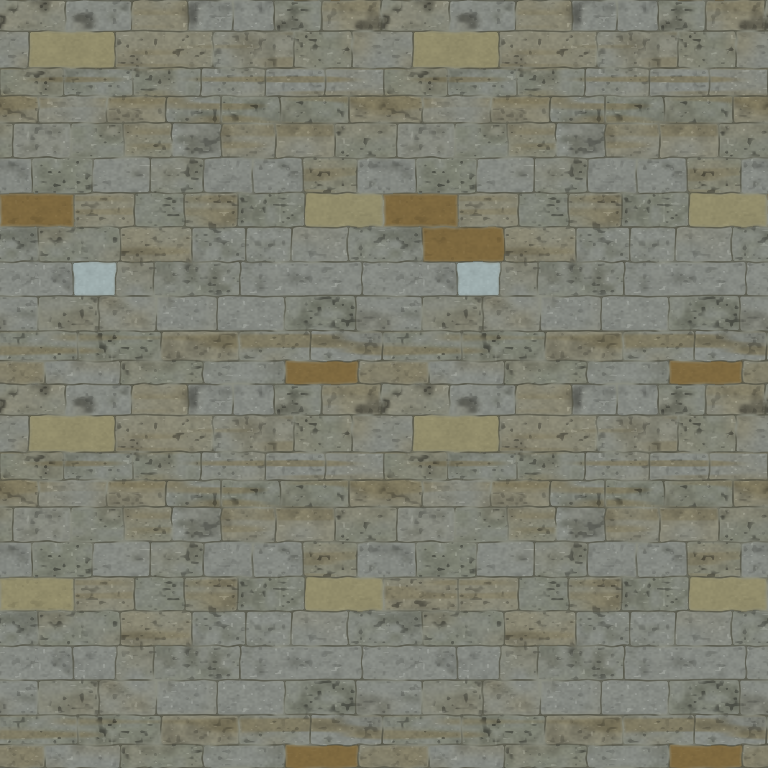
Reproduce this texture procedurally as a Shadertoy shader.

```glsl
// Weathered ashlar wall: a block of twelve stone courses repeated two by two, with a few replaced stones.

const float REPEATS = 2.0;
const float JOINT_WIDTH = 0.0021;   // half width, in units of one block
const float CORNER_RADIUS = 0.007;
const float EDGE_WOBBLE = 0.005;
const float GRAIN = 0.15;
const float PIT_DEPTH = 0.36;

const vec3 GREY_STONE = vec3(0.52, 0.535, 0.51);
const vec3 OLIVE_STONE = vec3(0.48, 0.495, 0.44);
const vec3 BUFF_STONE = vec3(0.53, 0.52, 0.445);
const vec3 BED_COLOUR = vec3(0.48, 0.45, 0.34);
const vec3 PALE_YELLOW = vec3(0.57, 0.55, 0.42);
const vec3 OCHRE = vec3(0.49, 0.41, 0.25);
const vec3 WHITE_STONE = vec3(0.62, 0.68, 0.68);
const vec3 DARK_JOINT = vec3(0.31, 0.31, 0.26);
const vec3 LIGHT_MORTAR = vec3(0.54, 0.55, 0.50);

// Courses from the top down: upper edge, stone count, and joint spacing (shift, sine, cosine)
const float COURSE_TOP[13] = float[13](0.0, 0.081, 0.177, 0.25, 0.32, 0.411,
    0.503, 0.591, 0.682, 0.771, 0.862, 0.94, 1.0);
const float STONE_COUNT[12] = float[12](7., 5., 6., 6., 7., 7., 6., 6., 5., 6., 5., 5.);
const vec3 SPACING[12] = vec3[12](
    vec3(.022, .030, -.029), vec3(.122, -.009, -.047), vec3(.012, -.008, -.012),
    vec3(.087, .021, .013), vec3(.022, .017, .011), vec3(.089, .016, -.006),
    vec3(-.011, .038, .008), vec3(.120, .043, -.020), vec3(.092, -.021, .098),
    vec3(.083, -.001, .017), vec3(.010, -.003, -.014), vec3(.127, -.011, -.010));

float hash(vec2 p) {
    vec3 q = fract(p.xyx * 0.1031);
    q += dot(q, q.yzx + 33.33);
    return fract((q.x + q.y) * q.z);
}

// Value noise that repeats with every block
float noise(vec2 p, vec2 freq, float seed) {
    p *= freq;
    vec2 c = floor(p), f = p - c;
    f *= f * (3.0 - 2.0 * f);
    vec2 a = mod(c, freq) + seed, b = mod(c + 1.0, freq) + seed;
    return mix(mix(hash(a), hash(vec2(b.x, a.y)), f.x),
               mix(hash(vec2(a.x, b.y)), hash(b), f.x), f.y);
}

// Position of the k-th vertical joint in a course
float jointX(float k, int course) {
    float t = k / STONE_COUNT[course];
    vec3 s = SPACING[course];
    return t + s.x + s.y * sin(6.28318 * t) + s.z * cos(6.28318 * t);
}

// Colour of a replaced stone; alpha is zero for ordinary ones
vec4 replacedStone(int course, int stone, bool upper, bool right) {
    if (course == 1 && stone == 0) return vec4(PALE_YELLOW, 1);
    if (course == 6 && stone == 5) return vec4(PALE_YELLOW, 1);
    if (course == 11 && stone == 3) return vec4(OCHRE, 1);
    if (course == 6 && stone == 0 && upper) return vec4(OCHRE, 1);
    if (course == 6 && stone == 0 && !right) return vec4(PALE_YELLOW, 1);
    if (course == 7 && stone == 0 && upper && right) return vec4(OCHRE, 1);
    if (course == 8 && stone == 0 && upper) return vec4(WHITE_STONE, 1);
    return vec4(0);
}

void mainImage(out vec4 fragColor, in vec2 fragCoord) {
    vec2 uv = fragCoord / iResolution.xy;
    vec2 p = vec2(uv.x, 1.0 - uv.y) * REPEATS;
    float pixel = REPEATS / iResolution.y;

    // Uneven edges
    vec2 w = p + EDGE_WOBBLE * (vec2(noise(p, vec2(40), 3.0), noise(p, vec2(32), 71.0)) - 0.5);
    float blockRow = floor(w.y), y = fract(w.y);

    // Find the course and the stone
    int course = 0;
    for (int i = 1; i < 12; i++) if (y >= COURSE_TOP[i]) course = i;
    float count = STONE_COUNT[course];
    float k = floor((w.x - SPACING[course].x) * count) - 2.0;
    for (int i = 0; i < 5; i++) if (jointX(k + 1.0, course) <= w.x) k += 1.0;
    float stone = mod(k, count);
    vec4 special = replacedStone(course, int(stone + 0.5), blockRow < 0.5, k >= count);

    // Rounded box distance, positive inside the stone
    vec2 low = vec2(jointX(k, course), COURSE_TOP[course]);
    vec2 high = vec2(jointX(k + 1.0, course), COURSE_TOP[course + 1]);
    vec2 q = abs(vec2(w.x, y) - 0.5 * (low + high)) - 0.5 * (high - low) + CORNER_RADIUS;
    float inside = CORNER_RADIUS - length(max(q, 0.0)) - min(max(q.x, q.y), 0.0);

    // Stone tone, with warm bedding bands in some stones
    vec2 id = vec2(stone, float(course) + 17.0);
    float tone = hash(id), rough = hash(id + 41.0);
    float cloud = noise(p, vec2(14, 18), 9.0), grime = noise(p, vec2(34, 44), 23.0);
    vec3 colour = mix(GREY_STONE, OLIVE_STONE, smoothstep(0.3, 0.9, 0.6 * rough + 0.4 * grime));
    colour = mix(colour, BUFF_STONE, smoothstep(0.35, 0.85, 0.65 * tone + 0.35 * cloud));
    bool bedded = course == 2 || course == 3 || course == 10;
    float bands = smoothstep(0.45, 0.8, noise(p, vec2(5, 58), 5.0));
    colour = mix(colour, BED_COLOUR, bands * (bedded ? 0.7 : 0.45 * step(0.65, tone)));
    colour = mix(colour, special.rgb, special.a);

    // Grain, pits, flecks and stains
    float wear = 1.0 - 0.75 * special.a;
    float fine = 0.6 * noise(p, vec2(150, 180), 13.0) + 0.4 * noise(p, vec2(72, 90), 31.0);
    colour *= 1.0 + GRAIN * (0.4 + 0.6 * wear) * (fine - 0.5);
    float pits = smoothstep(0.66, 0.86, noise(p, vec2(84, 116), 53.0));
    colour *= 1.0 - PIT_DEPTH * pits * wear * (0.2 + 0.8 * rough) * smoothstep(0.25, 0.7, grime);
    colour += 0.07 * wear * smoothstep(0.86, 0.96, noise(p, vec2(96, 130), 87.0));
    float stain = smoothstep(0.5, 0.85, 0.5 * cloud + 0.5 * grime);
    colour *= 1.0 - (course == 0 ? 0.3 : 0.12) * stain * wear;

    // Mortar smear, then the dark broken joint line
    float patches = noise(p, vec2(22, 26), 61.0);
    float smear = 1.0 - smoothstep(JOINT_WIDTH, 3.2 * JOINT_WIDTH + pixel, inside);
    colour = mix(colour, LIGHT_MORTAR, 0.45 * smear * patches);
    float line = 1.0 - smoothstep(JOINT_WIDTH - 0.5 * pixel, JOINT_WIDTH + 0.5 * pixel, inside);
    vec3 jointColour = mix(DARK_JOINT, LIGHT_MORTAR, smoothstep(0.45, 0.95, patches));
    colour = mix(colour, jointColour, line * mix(0.85, 0.5, grime));

    fragColor = vec4(colour, 1.0);
}
```
